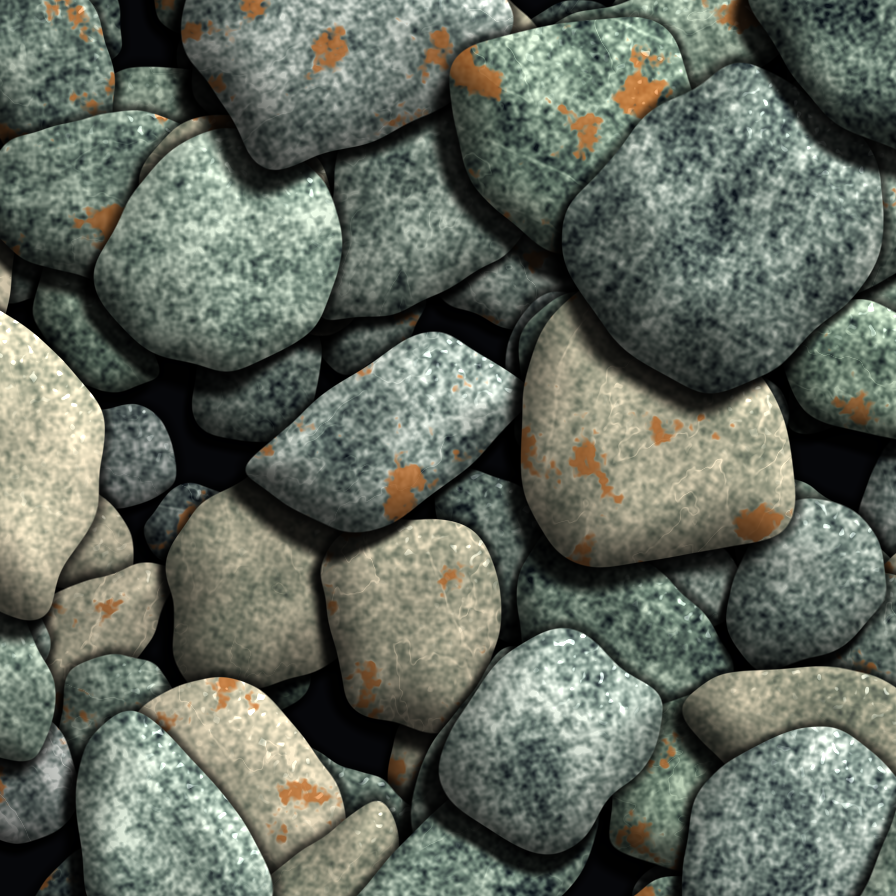
This texture is drawn by a WebGL 1 fragment shader. Its source:

```glsl
precision highp float;
// A heap of wet green-grey pebbles in hard sunlight, with black gaps between them.
// Three jittered grids of rounded polygons are painted back to front; each stone
// drops a shadow, is shaded as a faceted dome and gets mottle, veins, grain and rust.
uniform vec2 u_resolution;

#define SUN vec3(0.38, 0.58, 0.72)
#define GAP_COLOR vec3(0.025, 0.028, 0.04)
#define DARK_ROCK vec3(0.05, 0.08, 0.11)
#define MID_ROCK vec3(0.46, 0.51, 0.47)
#define PALE_ROCK vec3(0.95, 0.94, 0.88)
#define RUST vec3(0.74, 0.42, 0.17)
#define TOP_CELL 0.29
#define LAYER_SHRINK 0.72
#define CORNER_POWER 6.0
#define SHADOW_LENGTH 0.16
#define MOTTLE 0.38
#define GRAIN 0.42

const float TAU = 6.28318;

vec2 hash2(vec2 p) {
  vec3 q = fract(p.xyx * vec3(0.1031, 0.1030, 0.0973));
  q += dot(q, q.yzx + 33.33);
  return fract((q.xx + q.yz) * q.zy);
}

mat2 rotation(float a) {
  return mat2(cos(a), sin(a), -sin(a), cos(a));
}

float corner(vec2 cell, vec2 f, vec2 o) {
  return dot(hash2(cell + o) * 2.0 - 1.0, f - o);
}

float gradientNoise(vec2 p) {
  vec2 i = floor(p), f = p - i;
  vec2 u = f * f * f * (f * (f * 6.0 - 15.0) + 10.0);
  float low = mix(corner(i, f, vec2(0.0)), corner(i, f, vec2(1.0, 0.0)), u.x);
  float high = mix(corner(i, f, vec2(0.0, 1.0)), corner(i, f, vec2(1.0)), u.x);
  return 1.3 * mix(low, high, u.y);
}

float fbm(vec2 p) {
  float sum = 0.0, amp = 1.0;
  for (int i = 0; i < 4; i++) {
    sum += amp * gradientNoise(p);
    p = rotation(0.6) * p * 2.03 + 11.7;
    amp *= 0.55;
  }
  return sum;
}

// Rounded polygon: xy is the gradient, z is 1 on the rim and 0 in the centre.
vec3 outline(vec2 p, vec2 id) {
  float sum = 1e-9;
  vec2 grad = vec2(0.0);
  for (int i = 0; i < 6; i++) {
    vec2 h = hash2(id + float(i) * 17.0);
    float a = (float(i) + 0.8 * (h.x - 0.5)) * TAU / 6.0;
    vec2 side = vec2(cos(a), sin(a)) / mix(0.74, 1.06, h.y);
    float t = max(dot(p, side), 0.0);
    float w = pow(t, CORNER_POWER - 1.0);
    sum += w * t;
    grad += w * side;
  }
  float f = pow(sum, 1.0 / CORNER_POWER);
  return vec3(grad / pow(f, CORNER_POWER - 1.0), f);
}

// Rock surface at q (canvas units, stone frame), lit by the factor lit.
vec3 rock(vec2 q, vec2 id, float lit) {
  vec2 look = hash2(id + 71.0), kind = hash2(id + 93.0);
  vec2 s = q + look * 9.0 + 5.0;
  float mottle = fbm(s * vec2(11.0, 17.0));
  float grain = gradientNoise(s * 85.0) + 0.8 * gradientNoise(s * 170.0);
  float ridge = abs(gradientNoise(s * vec2(7.0, 15.0) + 0.7 * mottle));
  float vein = (1.0 - smoothstep(0.0, 0.06, ridge)) * kind.y;
  float pale = step(0.88, kind.x);
  float tone = mix(0.44, 0.7, look.x) + 0.16 * pale + 0.2 * vein
             + MOTTLE * mottle * (1.0 - 0.5 * pale) + GRAIN * grain * (1.0 - 0.4 * pale);
  vec3 color = mix(DARK_ROCK, MID_ROCK, clamp(tone * 2.0, 0.0, 1.0));
  color = mix(color, PALE_ROCK, clamp(tone * 2.0 - 1.0, 0.0, 1.0));
  vec3 tint = mix(vec3(0.91, 1.02, 0.95), vec3(0.97, 0.99, 1.04), look.y);
  color *= mix(tint, vec3(1.05, 1.0, 0.92), pale);
  float rust = smoothstep(0.3, 0.55, fbm(s * 13.0 + 40.0) + 0.25 * grain);
  color = mix(color, RUST, 0.8 * rust * step(0.5, kind.y));
  float glint = smoothstep(0.25, 0.5, gradientNoise(s * 110.0 + 8.0));
  return color * mix(0.3, 1.2, lit) + 0.5 * glint * pow(lit, 9.0);
}

void main() {
  vec2 canvas = gl_FragCoord.xy / u_resolution.y;
  float pixel = 1.0 / u_resolution.y;
  vec3 color = GAP_COLOR;
  for (int layer = 0; layer < 3; layer++) {
    float depth = 2.0 - float(layer);
    float cell = TOP_CELL * pow(LAYER_SHRINK, depth);
    mat2 gridTurn = rotation(0.45 + 1.1 * depth);
    vec2 grid = gridTurn * canvas / cell + 50.0;
    for (int k = 0; k < 9; k++) {
      vec2 slot = floor(grid) + vec2(mod(float(k), 3.0), floor(float(k) / 3.0)) - 1.0;
      vec2 id = slot + depth * 137.0;
      vec2 shape = hash2(id + 29.0), pick = hash2(id + 53.0);
      vec2 offset = grid - slot - 0.5 - 0.5 * (hash2(id) - 0.5);
      if (length(offset) > 1.2 || pick.x < 0.2 * float(layer)) continue;
      // Stone frame: turned, stretched and slightly warped.
      mat2 turn = rotation(shape.x * TAU);
      vec2 local = turn * offset;
      vec2 sun = turn * (gridTurn * SUN.xy);
      float stretch = mix(1.0, 1.35, pick.y);
      vec2 size = mix(0.42, 0.66, shape.y) * vec2(stretch, 1.0 / stretch);
      vec2 warp = vec2(gradientNoise(local * 3.0 + id), gradientNoise(local * 3.0 - id));
      vec2 bent = local + 0.06 * warp;
      // Thrown shadow, then the stone itself.
      float shade = outline((bent + sun * SHADOW_LENGTH) / size, id).z;
      color *= mix(0.13, 1.0, smoothstep(0.93, 1.06, shade));
      vec3 rim = outline(bent / size, id);
      vec2 slope = rim.xy / size;
      float dist = (rim.z - 1.0) / max(length(slope), 0.001) * cell;
      color *= mix(0.35, 1.0, smoothstep(0.0, 0.014, dist));
      if (dist > pixel) continue;
      vec2 lean = normalize(slope + 1e-5) * pow(rim.z, 2.5) * 1.25;
      vec3 normal = normalize(vec3(lean + 0.22 * warp, 1.0));
      float lit = clamp(dot(normal, normalize(vec3(sun, SUN.z))), 0.0, 1.0);
      vec3 stone = rock(local * cell, id, lit) * (1.0 - 0.13 * depth);
      color = mix(color, stone, 1.0 - smoothstep(-pixel, pixel, dist));
    }
  }
  gl_FragColor = vec4(clamp(color, 0.0, 1.0), 1.0);
}
```
